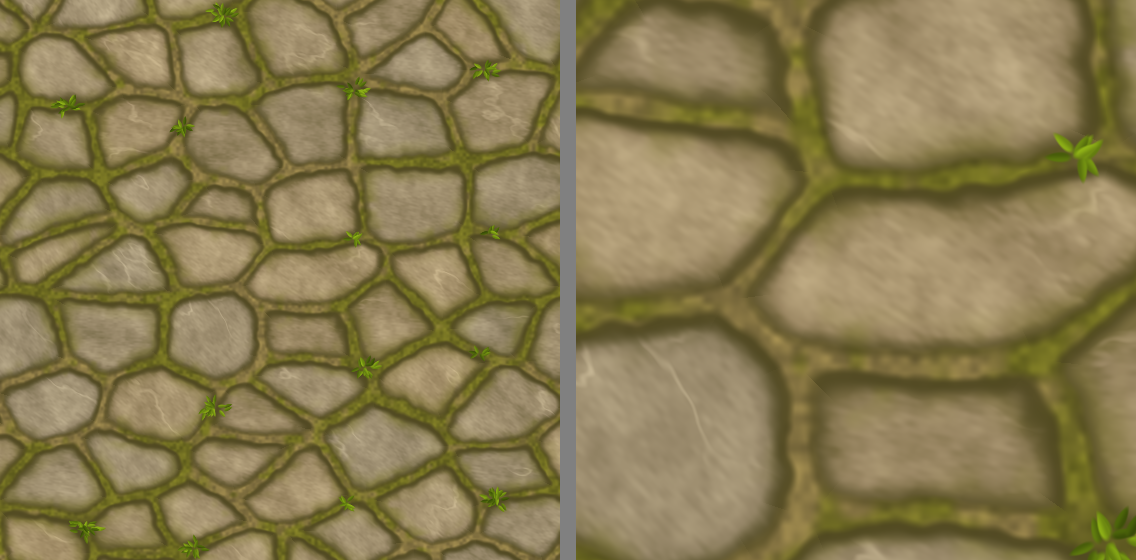
Left: the whole. Right: its middle third, enlarged.
Give the GLSL for this texture, as a WebGL 1 fragment shader.

```glsl
precision highp float;
// Irregular flagstone wall with mossy earth joints and small leafy tufts.
uniform vec2 u_resolution;

#define GRID vec2(6.1, 8.4)      // stones across and up the canvas
#define JITTER 0.86
#define ROUNDING 0.006
#define JOINT 0.0072             // half width of a joint
#define TUFT_GRID 4.0
#define TUFT_CHANCE 0.72
#define STONE vec3(0.60, 0.53, 0.40)
#define PALE vec3(0.72, 0.65, 0.51)
#define SHADE vec3(0.47, 0.42, 0.27)
#define DARK vec3(0.31, 0.28, 0.13)
#define EARTH vec3(0.53, 0.46, 0.26)
#define MOSS vec3(0.44, 0.43, 0.13)

struct Stone { vec2 cell; vec2 center; vec2 toJoint; float gap; };

float hash(vec2 p) {
  vec3 q = fract(vec3(p.xyx) * 0.1031);
  q += dot(q, q.yzx + 33.33);
  return fract((q.x + q.y) * q.z);
}

vec2 hash2(vec2 p) { return vec2(hash(p + 11.7), hash(p + 57.3)); }

float noise(vec2 p) {
  vec2 i = floor(p), f = fract(p);
  f = f * f * (3.0 - 2.0 * f);
  return mix(mix(hash(i), hash(i + vec2(1, 0)), f.x),
             mix(hash(i + vec2(0, 1)), hash(i + vec2(1, 1)), f.x), f.y);
}

float fbm(vec2 p) {
  float sum = 0.0, amp = 0.516;
  for (int i = 0; i < 5; i++) {
    sum += amp * noise(p);
    p = mat2(0.8, 0.6, -0.6, 0.8) * p * 2.03 + 7.1;
    amp *= 0.5;
  }
  return sum;
}

mat2 turn(float a) { return mat2(cos(a), sin(a), -sin(a), cos(a)); }

vec2 siteOf(vec2 cell) { return cell + 0.5 + JITTER * (hash2(cell) - 0.5); }

// Voronoi stone around p, with a rounded distance to its joints.
Stone findStone(vec2 p) {
  Stone s;
  vec2 g = p * GRID, site = vec2(0.0);
  float best = 100.0;
  for (int j = -1; j <= 1; j++) for (int i = -1; i <= 1; i++) {
    vec2 cell = floor(g) + vec2(i, j), c = siteOf(cell);
    float d = dot(c - g, c - g);
    if (d < best) { best = d; site = c; s.cell = cell; }
  }
  float sum = 1e-20, nearest = 10.0;
  s.toJoint = vec2(0.0);
  for (int j = -2; j <= 2; j++) for (int i = -2; i <= 2; i++) {
    if (i == 0 && j == 0) continue;
    vec2 other = siteOf(s.cell + vec2(i, j)), across = other - site;
    vec2 normal = across * GRID;
    float span = dot(0.5 * (other + site) - g, across) / length(normal);
    sum += exp(-span / ROUNDING);
    if (span < nearest) { nearest = span; s.toJoint = normalize(normal) * span; }
  }
  s.center = site / GRID;
  s.gap = -ROUNDING * log(sum);
  return s;
}

vec2 warp(vec2 p) {
  vec2 slow = vec2(noise(p * 9.0), noise(p * 9.0 + 40.0)) - 0.5;
  vec2 quick = vec2(noise(p * 32.0), noise(p * 32.0 + 80.0)) - 0.5;
  return p + 0.020 * slow + 0.005 * quick;
}

vec3 stoneColor(vec2 p, Stone s) {
  float id = hash(s.cell + 3.1);
  vec2 q = turn(0.5 + 0.9 * (id - 0.5)) * p * vec2(1.0, 1.25) + 20.0 * hash2(s.cell + 90.0);
  float relief = fbm(q * 13.0) - fbm(q * 13.0 + vec2(0.12, 0.16));
  float ridge = 1.0 - abs(2.0 * fbm(q * vec2(6.0, 11.0) + 5.0) - 1.0);
  float vein = smoothstep(0.94, 1.0, ridge) * smoothstep(0.4, 0.75, noise(q * 12.0));
  vec2 lean = vec2(-0.35, -0.8) + 1.2 * (hash2(s.cell + 31.0) - 0.5);
  float tone = 0.30 + 0.45 * (id - 0.5) + 1.5 * (fbm(q * 15.0 + 60.0) - 0.5);
  tone += 2.6 * dot(p - s.center, lean) + 2.6 * relief + 0.65 * vein;
  tone += 0.45 * (noise(q * vec2(130.0, 240.0)) - 0.5);
  tone -= 1.2 * (1.0 - smoothstep(0.008, 0.030, s.gap));
  vec3 col = mix(SHADE, STONE, clamp(tone + 1.0, 0.0, 1.0));
  col = mix(col, PALE, clamp(tone, 0.0, 1.5));
  return col + vec3(0.012, 0.0, -0.018) * (hash(s.cell + 8.0) - 0.5) * 2.0;
}

// Leaves fan out from a tuft that is snapped onto the nearest joint.
vec3 addTuft(vec3 col, vec2 p) {
  float column = floor(p.x * TUFT_GRID);
  vec2 shift = vec2(0.0, hash(vec2(column, 5.0)) / TUFT_GRID);
  vec2 cell = floor((p + shift) * TUFT_GRID);
  if (hash(cell + 17.0) > TUFT_CHANCE) return col;
  vec2 c = (cell + 0.5 + 0.16 * (hash2(cell + 23.0) - 0.5)) / TUFT_GRID - shift;
  c += findStone(warp(c)).toJoint;
  float size = hash(cell + 71.0);
  float radius = mix(0.014, 0.040, size);
  float shadow = 1.0 - smoothstep(0.2, 1.2, length(p - c) / radius);
  col = mix(col, DARK, 0.55 * shadow);
  for (int i = 0; i < 26; i++) {
    float n = float(i);
    if (n > 5.0 + 21.0 * size) break;
    vec2 r = hash2(cell * 7.0 + n * 3.7);
    float angle = 6.2832 * r.x;
    float reach = radius * (1.0 - n / 28.0) * (0.5 + 0.5 * r.y);
    vec2 q = (p - c - reach * vec2(cos(angle), 0.8 * sin(angle))) * turn(angle + r.y - 0.5);
    float taper = 0.0036 * (1.0 - 35.0 * q.x);
    float leaf = 1.0 - length(q / vec2(0.0095, max(taper, 0.001)));
    vec3 green = mix(vec3(0.24, 0.32, 0.03), vec3(0.50, 0.62, 0.08), hash(r * 91.0));
    green *= 0.9 + 0.25 * smoothstep(-0.002, 0.002, q.y);
    col = mix(col, green, smoothstep(0.0, 0.45, leaf));
  }
  return col;
}

void main() {
  vec2 p = gl_FragCoord.xy / u_resolution.y;
  Stone s = findStone(warp(p));
  s.gap += 0.005 * (noise(p * 65.0) - 0.5) + 0.005 * (noise(p * 11.0 + 9.0) - 0.5);

  // Earth and moss in the joints.
  float moss = smoothstep(0.36, 0.62, 0.6 * noise(p * 7.0 + 3.0) + 0.4 * noise(p * 60.0));
  vec3 joint = mix(EARTH, MOSS, moss);
  joint *= 0.78 + 0.28 * noise(p * 170.0) + 0.18 * noise(p * 75.0 + 30.0);

  // Stone face with a green stain near its edge.
  vec3 face = stoneColor(p, s);
  float stain = moss * noise(p * 24.0) * (1.0 - smoothstep(0.010, 0.042, s.gap));
  face = mix(face, vec3(0.50, 0.48, 0.19), 0.7 * stain);

  // Dark recess where stone and joint meet.
  vec3 col = mix(joint, face, smoothstep(JOINT, JOINT + 0.005, s.gap));
  float rim = smoothstep(0.002, JOINT + 0.001, s.gap)
            * (1.0 - smoothstep(JOINT + 0.002, JOINT + 0.012, s.gap));
  vec2 outward = s.toJoint / max(length(s.toJoint), 1e-4);
  col = mix(col, DARK, rim * (0.72 + 0.20 * dot(outward, vec2(0.5, 0.86))));

  gl_FragColor = vec4(addTuft(col, p), 1.0);
}
```
